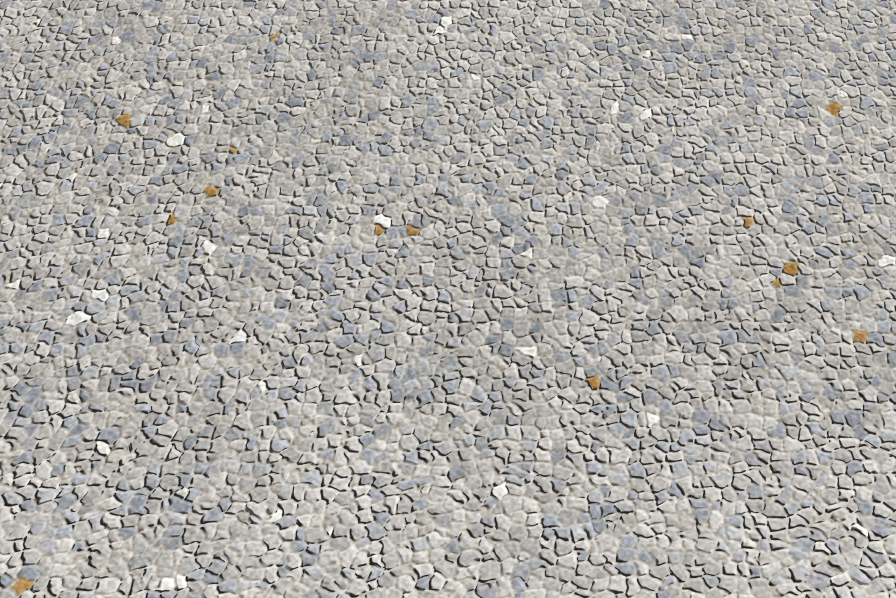
Reproduce this texture procedurally as a Shadertoy shader.

```glsl
// Sunlit worn asphalt: packed grey gravel in sandy binder, receding gently upward.

vec3 hash3(vec2 p) {
    vec3 q = fract(p.xyx * vec3(0.1031, 0.1030, 0.0973));
    q += dot(q, q.yxz + 33.33);
    return fract((q.xxy + q.yzz) * q.zyx);
}

float noise(vec2 p) {
    vec2 i = floor(p), f = fract(p);
    f = f * f * (3.0 - 2.0 * f);
    float low = mix(hash3(i).x, hash3(i + vec2(1, 0)).x, f.x);
    float high = mix(hash3(i + vec2(0, 1)).x, hash3(i + vec2(1, 1)).x, f.x);
    return mix(low, high, f.y);
}

// Irregular cells: x is the distance from the gap, yzw are random per stone.
vec4 stones(vec2 g) {
    g += 0.45 * (vec2(noise(g * 1.9), noise(g * 1.9 + 31.7)) - 0.5);
    vec2 cell = floor(g);
    float nearest = 9.0, second = 9.0;
    vec3 id = vec3(0);
    for (int y = -1; y <= 1; y++)
    for (int x = -1; x <= 1; x++) {
        vec2 c = cell + vec2(x, y);
        vec3 rnd = hash3(c);
        float d = length(c + 0.1 + 0.8 * rnd.xy - g) - 0.25 * rnd.z;
        if (d < nearest) {
            second = nearest;
            nearest = d;
            id = hash3(c + 71.3);
        } else {
            second = min(second, d);
        }
    }
    return vec4(second - nearest, id);
}

// Flat-topped stones with a rough surface.
float relief(vec2 g, vec4 s) {
    return smoothstep(0.0, 0.32, s.x) * (0.6 + 0.4 * s.y)
         + 0.45 * noise(g * 2.7) + 0.25 * noise(g * 5.3);
}

vec3 asphalt(vec2 p) {
    // Perspective: stones shrink toward the top.
    float size = 0.027 - 0.010 * p.y;
    vec2 g = vec2((p.x - 0.75) / size, -120.0 * log(size)) + 200.0;

    vec4 s = stones(g);
    vec2 toLight = g + vec2(0.17, 0.19);
    float slope = relief(g, s) - relief(toLight, stones(toLight));
    float gap = 1.0 - smoothstep(0.03, 0.24, s.x);
    float grain = noise(g * 5.0 + 9.0) - 0.5;
    float patches = noise(p * 5.0 + 3.0) + 0.5 * noise(p * 13.0) - 0.75;

    // Stone faces run from warm pale grey to bluish slate.
    vec3 stone = mix(vec3(0.73, 0.72, 0.70), vec3(0.60, 0.62, 0.65), smoothstep(0.55, 1.0, s.z));
    stone += 0.12 * (s.y - 0.5);
    stone = mix(stone, vec3(0.90, 0.90, 0.88), step(0.992, s.w));
    stone = mix(stone, vec3(0.66, 0.51, 0.30), step(s.w, 0.003));

    // Sandy binder fills the gaps.
    vec3 sand = vec3(0.75, 0.72, 0.67) + 0.12 * grain;
    vec3 col = mix(stone, sand, 0.85 * gap);

    // Sunlit edges, grain and broad tone.
    col += 0.15 * clamp(slope, -0.6, 0.6) + 0.16 * grain + 0.04 * patches;
    col += 0.045 * (1.0 - smoothstep(0.0, 0.45, p.y)) - 0.005;

    // Deep broken crevices on the side away from the sun.
    float open = smoothstep(0.30, 0.62, noise(g * 1.1 + 57.0) + 0.15 * patches);
    float shade = smoothstep(0.12, 0.55, -slope) * open * (0.25 + 0.75 * gap);
    float depth = mix(0.95, 0.75, smoothstep(0.1, 1.0, p.y));
    return mix(col, vec3(0.11, 0.10, 0.10), shade * depth);
}

void mainImage(out vec4 fragColor, in vec2 fragCoord) {
    // Four samples per pixel keep the fine grit smooth.
    vec3 col = vec3(0);
    for (int i = 0; i < 4; i++) {
        vec2 offset = vec2(i % 2, i / 2) * 0.5 - 0.25;
        col += asphalt((fragCoord + offset) / iResolution.y);
    }
    fragColor = vec4(clamp(col * 0.25, 0.0, 1.0), 1.0);
}
```
